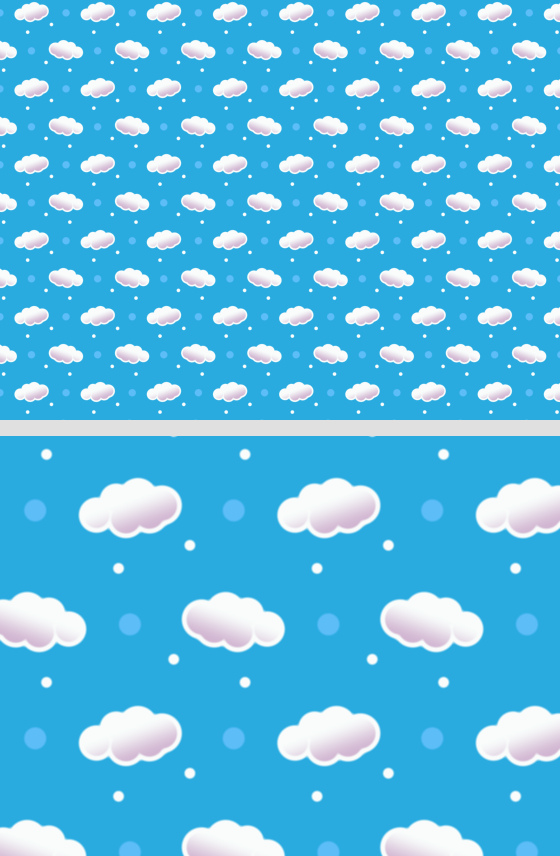
Top: the whole. Bottom: its middle third, enlarged.
A Shadertoy shader for this pattern:

```glsl
// Rows of small shaded clouds with pale dots on a flat blue sky.
// Each row is one wrapped cell; every second row is shifted and mirrored.
// Clouds are smooth unions of circles, inset to leave a white outline.

// Lengths are in hundredths of the canvas height.
const vec2 PITCH = vec2(15.755, 9.045);        // column and row spacing
const vec2 FIRST_CLOUD = vec2(7.53, 97.17);    // centre of the top left cloud
const float MIRRORED_X = 15.69;                // cloud centre in odd rows
const float CELL_HEADROOM = 3.0;               // cell top above cloud centre
const float OUTLINE = 0.38;
const float LOBE_BLEND = 0.22;
const float SOFTNESS = 0.12;

const vec3 SKY = vec3(0.16, 0.67, 0.88);
const vec3 PALE_BLUE = vec3(0.36, 0.74, 0.97);
const vec3 WHITE = vec3(0.975, 0.99, 0.985);
const vec3 LAVENDER = vec3(0.82, 0.71, 0.82);

// Gradient runs from white to lavender along this direction.
const vec2 SHADE_DIR = vec2(0.33, -0.94);
const float SHADE_START = -0.7;
const float SHADE_END = 2.1;

// Circles as centre x, centre y, radius, relative to the cloud centre.
const vec3 BIG_DOT = vec3(8.2, -0.23, 0.87);
const vec3 NEAR_DOT = vec3(4.72, -3.0, 0.42);
const vec3 LOW_DOT = vec3(-0.94, -4.83, 0.42);
const int LOBE_COUNT = 6;
const vec3 LOBES[LOBE_COUNT] = vec3[LOBE_COUNT](
    vec3(-2.69, -0.60, 1.40),
    vec3(-1.13, 0.60, 1.30),
    vec3(0.60, 0.78, 1.56),
    vec3(2.50, 0.17, 1.58),
    vec3(-0.35, -0.87, 1.56),
    vec3(1.50, -0.50, 1.56));

// Wrap x to the nearest repeat.
vec2 wrapColumn(vec2 p) {
    p.x = mod(p.x + 0.5 * PITCH.x, PITCH.x) - 0.5 * PITCH.x;
    return p;
}

float circleDistance(vec2 p, vec3 circle) {
    return length(wrapColumn(p - circle.xy)) - circle.z;
}

float smoothUnion(float a, float b, float k) {
    float h = max(k - abs(a - b), 0.0) / k;
    return min(a, b) - 0.25 * k * h * h;
}

float cloudDistance(vec2 p) {
    float d = 100.0;
    for (int i = 0; i < LOBE_COUNT; i++) {
        d = smoothUnion(d, length(p - LOBES[i].xy) - LOBES[i].z, LOBE_BLEND);
    }
    return d;
}

float coverage(float d, float edge) {
    return 1.0 - smoothstep(-edge, edge, d);
}

void mainImage(out vec4 fragColor, in vec2 fragCoord) {
    float pixel = 100.0 / iResolution.y;
    vec2 p = fragCoord * pixel;
    float edge = max(SOFTNESS, 0.75 * pixel);

    // Row cell, counted downward from the top
    float drop = FIRST_CLOUD.y + CELL_HEADROOM - p.y;
    float row = floor(drop / PITCH.y);
    bool mirrored = mod(row, 2.0) > 0.5;
    float x = mirrored ? MIRRORED_X - p.x : p.x - FIRST_CLOUD.x;
    vec2 cell = vec2(x, CELL_HEADROOM - (drop - row * PITCH.y));

    // Dots
    vec3 color = mix(SKY, PALE_BLUE, coverage(circleDistance(cell, BIG_DOT), edge));
    float smallDots = min(circleDistance(cell, NEAR_DOT), circleDistance(cell, LOW_DOT));
    color = mix(color, WHITE, coverage(smallDots, edge));

    // Cloud outline, then shaded body
    vec2 cloudPos = wrapColumn(cell);
    float cloud = cloudDistance(cloudPos);
    float shade = smoothstep(SHADE_START, SHADE_END, dot(cloudPos, SHADE_DIR));
    vec3 body = mix(WHITE, LAVENDER, shade);
    color = mix(color, WHITE, coverage(cloud, edge));
    color = mix(color, body, coverage(cloud + OUTLINE, edge));

    fragColor = vec4(color, 1.0);
}
```
